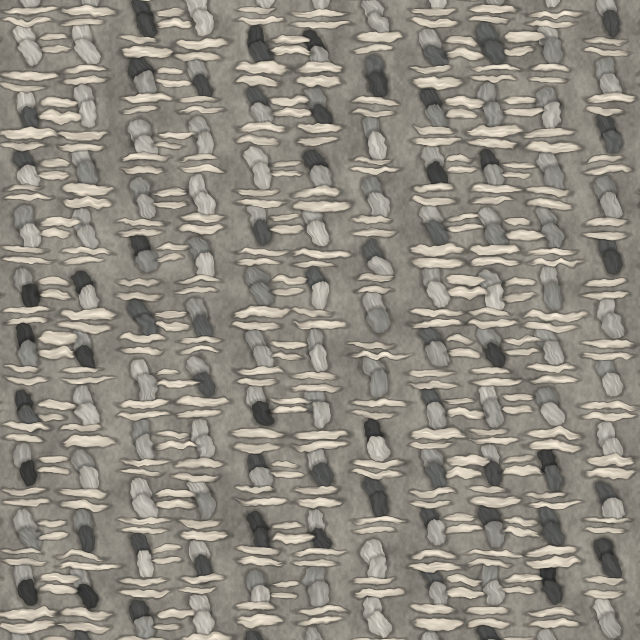
Write a Shadertoy shader that draws this texture.

```glsl
// Chunky woven tweed: twisted grey warp cords with paired cream weft floats.
// Every cord ply and weft strand is a soft fibrous lozenge, placed per cell
// by a column parity rule and painted over a mottled felt ground.

#define COLUMNS 11.0
#define ROWS 21.3
#define CORD_CENTER 0.46
#define JITTER 0.26
#define WARP vec2(0.08, 0.16)
#define FIBRE_SCALE vec2(6.0, 34.0)
#define DARK_PLY_SHARE 0.34
#define SHADOW 0.30
#define CREAM vec3(0.90, 0.86, 0.79)
#define CHARCOAL vec3(0.27, 0.275, 0.27)
#define FELT_DARK vec3(0.39, 0.375, 0.35)
#define FELT_LIGHT vec3(0.65, 0.63, 0.585)

float hash(vec2 p) {
    vec3 q = fract(p.xyx * 0.1031);
    q += dot(q, q.yzx + 33.33);
    return fract((q.x + q.y) * q.z);
}

float noise(vec2 p) {
    vec2 i = floor(p), f = fract(p);
    f = f * f * (3.0 - 2.0 * f);
    return mix(mix(hash(i), hash(i + vec2(1, 0)), f.x),
               mix(hash(i + vec2(0, 1)), hash(i + vec2(1, 1)), f.x), f.y);
}

float fbm(vec2 p) {
    float sum = 0.0, amp = 0.5;
    for (int i = 0; i < 4; i++) {
        sum += amp * noise(p);
        p = p * 2.1 + 17.3;
        amp *= 0.5;
    }
    return sum / 0.9375;
}

// Paints one strand; q.x runs along it, q.y across, size holds half extents.
void strand(inout vec3 color, vec2 q, vec2 size, vec3 tint, float seed) {
    vec2 origin = vec2(seed * 91.0, seed * 57.0) + 40.0;
    q.y += 0.07 * (noise(vec2(q.x * 6.0, 0.0) + origin) - 0.5);
    vec2 a = abs(q) / size;
    float e = a.x * a.x * a.x + a.y * a.y;
    if (e > 2.2) return;
    color *= 1.0 - SHADOW * smoothstep(2.2, 0.8, e);
    float fibre = noise(q * FIBRE_SCALE + origin);
    float height = sqrt(max(1.0 - e, 0.0));
    vec3 lit = tint * (0.70 + 0.27 * height + 0.24 * (fibre - 0.5));
    lit += vec3(0.025, 0.012, 0.0) * (1.0 - height);
    float edge = (1.0 - e) * size.y * 0.5 + 0.02 * (fibre - 0.5);
    color = mix(color, lit, smoothstep(-0.008, 0.016, edge));
}

// Row parity on which the weft passes over a warp column.
float parity(float column) {
    float c = mod(column, COLUMNS);
    return (mod(c, 4.0) == 2.0 || c == 3.0) ? 1.0 : 0.0;
}

vec3 plyColor(float h) {
    vec3 grey = mix(vec3(0.55, 0.55, 0.53), vec3(0.82, 0.80, 0.76), fract(h * 7.3));
    return h < DARK_PLY_SHARE ? CHARCOAL * (0.85 + 0.7 * fract(h * 13.7)) : grey;
}

// Two slanted plies forming one visible bulge of a cord.
void cord(inout vec3 color, vec2 d, vec2 cell) {
    for (int i = 0; i < 2; i++) {
        float side = float(i) * 2.0 - 1.0;
        float h = hash(cell + vec2(5.1, 9.7) * side + 60.0);
        float tilt = mix(0.15, 0.60, fract(h * 5.7));
        vec2 along = vec2(sin(tilt), cos(tilt));
        vec2 q = d - side * vec2(0.05, 0.14);
        q = vec2(dot(q, along), dot(q, vec2(along.y, -along.x)));
        strand(color, q, vec2(0.235, 0.145 + 0.03 * h), plyColor(h), h);
    }
}

// Two stacked cream strands, from thin to plump.
void weftPair(inout vec3 color, vec2 d, float halfWidth, vec2 seedCell) {
    float plump = hash(seedCell + 31.0);
    for (int i = 0; i < 2; i++) {
        float side = float(i) * 2.0 - 1.0;
        float h = hash(seedCell + vec2(3.7, 8.3) * side + 80.0);
        vec2 q = d - vec2(0.16 * (h - 0.5), side * (0.085 + 0.03 * plump));
        vec2 size = vec2(halfWidth + 0.14 * (h - 0.5), mix(0.048, 0.10, plump * h + 0.2 * plump));
        strand(color, q, size, CREAM * (0.93 + 0.1 * h), h);
    }
}

void mainImage(out vec4 fragColor, in vec2 fragCoord) {
    vec2 uv = fragCoord / iResolution.xy;
    vec2 grid = vec2(uv.x * COLUMNS, (1.0 - uv.y) * ROWS);
    vec2 scale = vec2(1.0, COLUMNS / ROWS);
    vec2 flat_ = grid * scale + 20.0;

    // Felt ground with broad mottling and fine nap
    float mottling = fbm(flat_ * vec2(2.6, 2.0));
    float nap = fbm(flat_ * vec2(19.0, 14.0));
    vec3 color = mix(FELT_DARK, FELT_LIGHT, clamp(mottling * 0.85 + nap * 0.5 - 0.06, 0.0, 1.0));

    // Uneven hand of the yarns
    grid += WARP * (vec2(noise(flat_ * 2.3), noise(flat_ * 2.3 + 51.0)) - 0.5);
    grid += 0.05 * (vec2(noise(flat_ * 13.0), noise(flat_ * 13.0 + 29.0)) - 0.5);

    // Cords first, then the floats lying over them
    for (int layer = 0; layer < 2; layer++)
    for (int y = -1; y <= 1; y++)
    for (int x = -1; x <= 1; x++) {
        vec2 cell = floor(grid) + vec2(x, y);
        float h = hash(cell + 120.0);
        vec2 d = (grid - cell - vec2(CORD_CENTER, 0.55 + JITTER * (h - 0.5))) * scale;
        bool over = mod(cell.y + parity(cell.x), 2.0) < 0.5;
        bool twin = parity(cell.x) == parity(cell.x + 1.0);
        if (layer == 0 && !over) cord(color, d, cell);
        if (layer == 1 && over) weftPair(color, d, 0.36 + 0.10 * h, cell + 200.0);
        if (layer == 1 && !over && twin) weftPair(color, d - vec2(0.5, 0.0), 0.30, cell + 300.0);
    }
    fragColor = vec4(clamp(color, 0.0, 1.0), 1.0);
}
```
